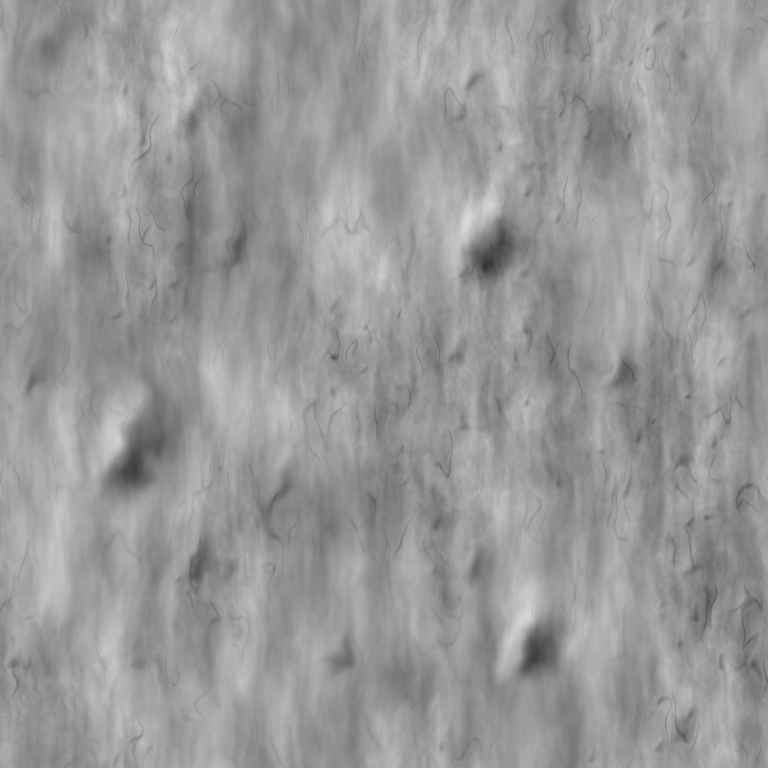
Give the GLSL for this texture, as a WebGL 1 fragment shader.

```glsl
precision highp float;
// Weathered grey bark: soft vertical streaks, fine fibres, thin cracks and shaded pits, tiling.

uniform vec2 u_resolution;

const float TAU = 6.2831853;
const float BASE_GREY = 0.605;

vec2 hash2(vec2 cell, float seed) {
  vec3 q = fract(vec3(cell.xyx + seed * 3.17) * vec3(0.1031, 0.1030, 0.0973));
  q += dot(q, q.yzx + 33.33);
  return fract((q.xx + q.yz) * q.zy);
}

float cornerSlope(vec2 cell, vec2 offset, vec2 period, float seed) {
  float angle = TAU * hash2(mod(cell, period), seed).x;
  return dot(vec2(cos(angle), sin(angle)), offset);
}

// Gradient noise that wraps after a whole number of cells
float noise(vec2 uv, vec2 period, float seed) {
  vec2 p = uv * period;
  vec2 cell = floor(p);
  vec2 f = p - cell;
  vec2 blend = f * f * f * (f * (f * 6.0 - 15.0) + 10.0);
  vec2 e = vec2(1.0, 0.0);
  float low = mix(cornerSlope(cell, f, period, seed),
                  cornerSlope(cell + e, f - e, period, seed), blend.x);
  float high = mix(cornerSlope(cell + e.yx, f - e.yx, period, seed),
                   cornerSlope(cell + 1.0, f - 1.0, period, seed), blend.x);
  return mix(low, high, blend.y);
}

float fbm(vec2 uv, vec2 period, float gain, float seed) {
  float sum = 0.0;
  float amplitude = 1.0;
  for (int i = 0; i < 4; i++) {
    sum += amplitude * noise(uv, period, seed + float(i));
    period *= 2.0;
    amplitude *= gain;
  }
  return sum;
}

// Scattered leaning hollows, each with a lit flank at its upper left
float pits(vec2 uv, vec2 cells, float radius, float density, float flank, float seed) {
  vec2 p = uv * cells;
  float relief = 0.0;
  for (int j = -1; j <= 1; j++) {
    for (int i = -1; i <= 1; i++) {
      vec2 cell = floor(p) + vec2(float(i), float(j));
      vec2 place = hash2(mod(cell, cells), seed);
      vec2 kind = hash2(mod(cell, cells), seed + 7.0);
      vec2 d = (p - cell - 0.2 - 0.6 * place) / cells;
      d /= radius * mix(0.6, 1.2, kind.y);
      d.x -= 0.4 * d.y;
      d.y *= mix(1.0, 0.5, smoothstep(-0.5, 0.5, d.y));
      vec2 lit = (d - vec2(-1.3, 0.7)) * vec2(1.3, 0.9);
      float shade = flank * exp(-dot(lit, lit)) - exp(-dot(d, d));
      relief += step(kind.x, density) * shade;
    }
  }
  return relief;
}

// Thin lines where stretched noise crosses zero, broken into short pieces
float cracks(vec2 uv, vec2 period, float seed) {
  float line = 1.0 - smoothstep(0.0, 0.08, abs(noise(uv, period, seed)));
  float pieces = smoothstep(0.12, 0.4, noise(uv, vec2(18.0, 12.0), seed + 3.0));
  return line * pieces;
}

void main() {
  vec2 uv = gl_FragCoord.xy / u_resolution;

  // Uneven outlines
  vec2 sway = vec2(fbm(uv, vec2(7.0, 5.0), 0.55, 11.0),
                   fbm(uv, vec2(9.0, 6.0), 0.55, 21.0));
  vec2 warped = uv + sway * vec2(0.014, 0.022);
  vec2 ragged = warped + 0.012 * vec2(noise(uv, vec2(38.0, 30.0), 31.0),
                                     noise(uv, vec2(34.0, 28.0), 32.0));

  // Broad tones and vertical streaks
  float grey = BASE_GREY;
  grey += 0.12 * fbm(warped, vec2(6.0, 4.0), 0.5, 41.0);
  grey += 0.18 * fbm(warped, vec2(17.0, 5.0), 0.55, 51.0);

  // Rough patches carry more fine detail than smooth ones
  float rough = smoothstep(-0.25, 0.3, noise(uv, vec2(4.0, 3.0), 61.0));
  float fibres = noise(warped, vec2(96.0, 14.0), 71.0);
  float mottle = fbm(ragged, vec2(44.0, 30.0), 0.6, 81.0);
  float grain = noise(uv, vec2(210.0, 110.0), 91.0);
  grey += mix(0.3, 1.0, rough) * (0.055 * fibres + 0.06 * mottle + 0.03 * grain);

  // Cracks
  float crackShade = cracks(ragged, vec2(30.0, 7.0), 101.0)
                   + cracks(ragged, vec2(46.0, 15.0), 111.0);
  grey -= mix(0.04, 0.1, rough) * crackShade;

  // Pits from large to small
  grey += 0.36 * pits(ragged, vec2(2.0, 2.0), 0.028, 0.6, 0.55, 121.0);
  grey += 0.15 * pits(ragged, vec2(6.0, 5.0), 0.015, 0.5, 0.4, 131.0);
  grey += 0.13 * rough * pits(ragged, vec2(24.0, 18.0), 0.0045, 0.4, 0.2, 141.0);

  gl_FragColor = vec4(vec3(clamp(grey, 0.08, 0.9)), 1.0);
}
```
